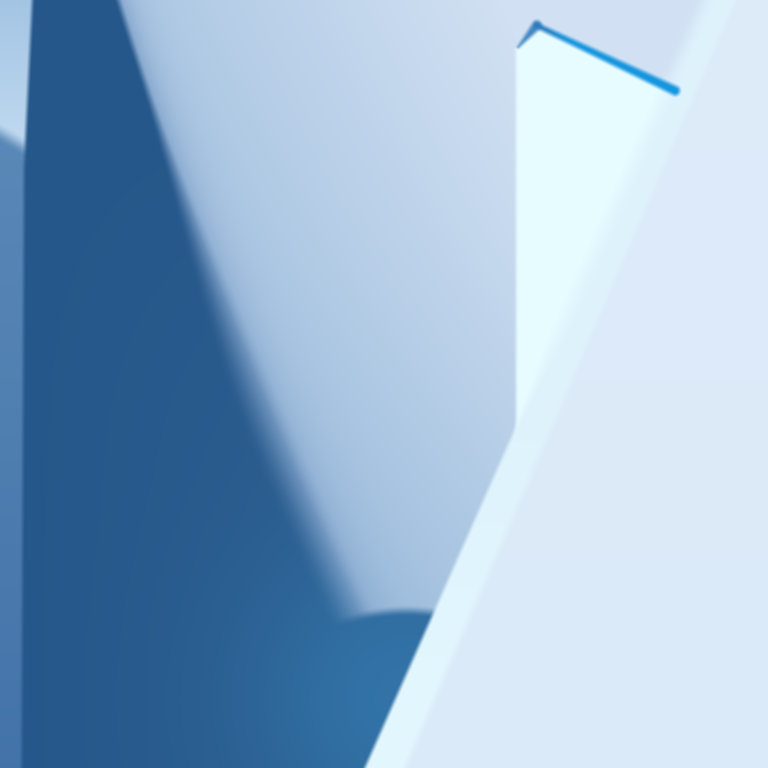
Write a WebGL 1 fragment shader that draws this background.

```glsl
precision highp float;
// Folded paper-like planes in icy blues: a deep shadow, a curved pale face,
// a luminous panel with a bevelled band, and a thin bright crevice.
// Half-plane distances mask the planes, painted from back to front.
uniform vec2 u_resolution;

const vec3 SHADOW = vec3(0.145, 0.340, 0.540);
const vec3 SHADOW_GLOW = vec3(0.195, 0.450, 0.655);
const vec3 FACE_DIM = vec3(0.610, 0.735, 0.860);
const vec3 FACE_LIT = vec3(0.820, 0.880, 0.950);
const vec3 FACE_SHADE = vec3(0.470, 0.610, 0.775);
const vec3 PANEL = vec3(0.905, 0.990, 1.000);
const vec3 BAND = vec3(0.870, 0.950, 0.988);
const vec3 SLOPE_TOP = vec3(0.868, 0.920, 0.976);
const vec3 SLOPE_LOW = vec3(0.858, 0.918, 0.973);
const vec3 CREVICE = vec3(0.090, 0.590, 0.880);
const vec3 CREVICE_DARK = vec3(0.160, 0.470, 0.730);

// Signed distance to the line a-b; positive on the right of a downward line.
float side(vec2 p, vec2 a, vec2 b) {
  vec2 q = p - a;
  vec2 e = normalize(b - a);
  return q.x * e.y - q.y * e.x;
}

// Soft coverage of the positive side, never sharper than one pixel.
float cover(float d, float soft) {
  float s = max(soft, 0.8 / min(u_resolution.x, u_resolution.y));
  return smoothstep(-s, s, d);
}

// Distance to a stroke whose radius grows from r0 at a to r1 at b.
float stroke(vec2 p, vec2 a, vec2 b, float r0, float r1) {
  vec2 e = b - a;
  float t = clamp(dot(p - a, e) / dot(e, e), 0.0, 1.0);
  return mix(r0, r1, t) - length(p - a - e * t);
}

// The shadow lightens slightly downwards and glows near its lower right corner.
vec3 shadowColor(vec2 p) {
  vec2 q = p - vec2(0.53, 0.91);
  float glow = exp(-24.0 * dot(q, q));
  vec3 base = SHADOW + vec3(0.06, 0.05, 0.04) * p.x * smoothstep(0.0, 0.6, p.y);
  return mix(base, SHADOW_GLOW, glow);
}

// The left strip has a pale upper part and a blue lower part.
vec3 stripColor(vec2 p) {
  vec3 pale = mix(vec3(0.64, 0.77, 0.89), vec3(0.75, 0.85, 0.94), p.y / 0.19);
  vec3 blue = mix(vec3(0.37, 0.55, 0.73), vec3(0.26, 0.45, 0.66), p.y);
  return mix(pale, blue, cover(p.y - 0.172 - 0.6 * p.x, 0.014));
}

// The face brightens away from the curve and towards the top,
// with a shaded turn along the curve that widens as it descends.
vec3 faceColor(vec2 p, float fromCurve) {
  float light = 0.06 + 1.4 * fromCurve + 0.24 * (1.0 - p.y);
  light -= 0.08 * smoothstep(0.25, 0.8, p.y);
  vec3 lit = mix(FACE_DIM, FACE_LIT, clamp(light, 0.0, 1.0));
  float turn = exp(-max(fromCurve, 0.0) / mix(0.018, 0.035, p.y));
  return mix(lit, FACE_SHADE, 0.75 * turn);
}

void main() {
  // Canvas units, with y running down from the top edge.
  vec2 p = gl_FragCoord.xy / u_resolution;
  p.y = 1.0 - p.y;

  // Shadow and left strip, whose edge steps in below the pale part
  vec3 color = shadowColor(p);
  float stripEdge = 0.042 - 0.045 * min(p.y, 0.22) - 0.004 * p.y;
  color = mix(color, stripColor(p), cover(stripEdge - p.x, 0.004));

  // Curved face, its edge blurring as it descends, with an arched lower lip
  float fromCurve = p.x - (0.156 + 0.31 * p.y + 0.10 * p.y * p.y);
  float blur = mix(0.006, 0.036, smoothstep(0.08, 0.60, p.y));
  float lip = 0.795 + 2.0 * (p.x - 0.53) * (p.x - 0.53);
  float face = cover(fromCurve + 0.3 * blur, blur) * cover(lip - p.y, 0.008);
  color = mix(color, faceColor(p, fromCurve), face);

  // Luminous panel: upright left edge, chamfered corner, slanted top
  float panel = p.x - 0.672;
  panel = min(panel, side(p, vec2(0.885, 0.123), vec2(0.703, 0.040)));
  panel = min(panel, side(p, vec2(0.703, 0.036), vec2(0.673, 0.063)));
  color = mix(color, PANEL, cover(panel, 0.004));

  // Bevelled band, melting into the panel and brighter at its lower end
  float band = side(p, vec2(0.918, 0.0), vec2(0.475, 1.0));
  vec3 bandColor = mix(BAND, PANEL, 0.4 * smoothstep(0.5, 1.0, p.y));
  float bandSoft = mix(0.016, 0.004, smoothstep(0.40, 0.58, p.y));
  color = mix(color, bandColor, cover(band, bandSoft));

  // Broad pale slope on the right
  float slope = side(p, vec2(0.957, 0.0), vec2(0.527, 1.0));
  color = mix(color, mix(SLOPE_TOP, SLOPE_LOW, p.y), cover(slope, 0.006));

  // Crevice along the top of the panel, with a darker corner
  vec2 corner = vec2(0.699, 0.033);
  float tip = stroke(p, corner, vec2(0.675, 0.061), 0.006, 0.001);
  float crack = stroke(p, corner, vec2(0.879, 0.118), 0.003, 0.006);
  color = mix(color, CREVICE_DARK, 0.85 * cover(tip, 0.004));
  vec3 crackColor = mix(CREVICE_DARK, CREVICE, smoothstep(0.69, 0.75, p.x));
  color = mix(color, crackColor, cover(crack, 0.004));

  gl_FragColor = vec4(color, 1.0);
}
```
